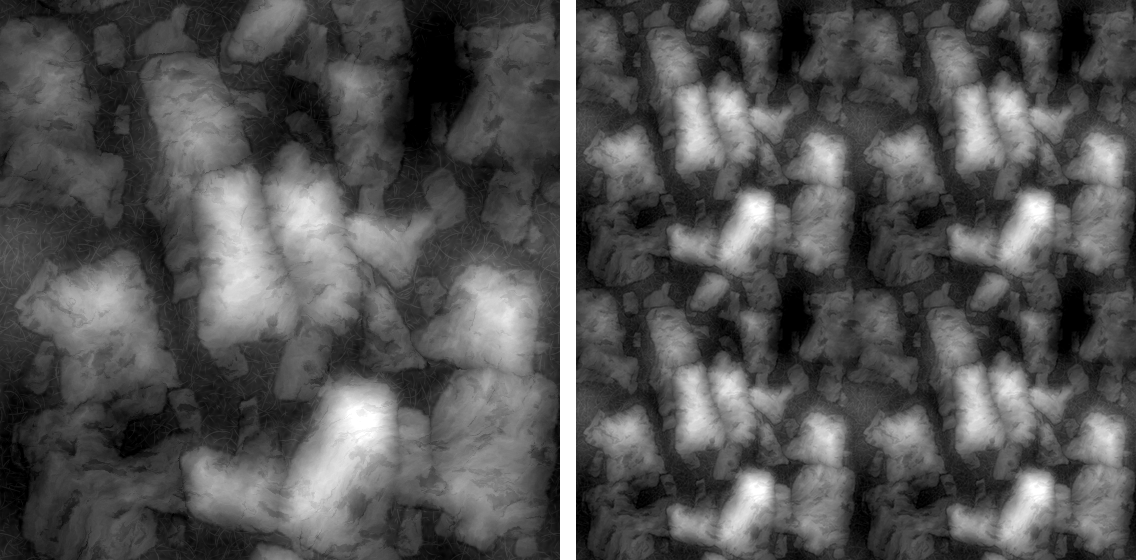
Left, the tile; right, the same tile 2 across and 2 down.
A Shadertoy shader for this texture map:

```glsl
// Tiling height map of rough, upright stones bedded in straw-covered soil.
// Jittered rounded boxes give soft domes and pebbles; wrapped gradient noise
// adds weathering and cracks, and scattered curved strokes form the straw.

vec3 hash(vec2 cell, float seed) {
    uvec3 v = uvec3(vec3(cell, seed)) * 1664525u + 1013904223u;
    v.x += v.y * v.z; v.y += v.z * v.x; v.z += v.x * v.y;
    v ^= v >> 16u;
    v.x += v.y * v.z; v.y += v.z * v.x; v.z += v.x * v.y;
    return vec3(v >> 8u) / 16777216.0;
}

vec2 wrapCell(vec2 cell, vec2 period) {
    return floor(mod(cell + 0.5, period));
}

mat2 rotation(float a) {
    return mat2(cos(a), -sin(a), sin(a), cos(a));
}

// Gradient noise over the unit tile, about -0.8 to 0.8
float noise(vec2 uv, vec2 period, float seed) {
    vec2 p = uv * period, cell = floor(p), f = p - cell;
    vec2 w = f * f * f * (f * (f * 6.0 - 15.0) + 10.0);
    vec4 g;
    for (int i = 0; i < 4; i++) {
        vec2 corner = vec2(i & 1, i >> 1);
        vec2 slope = hash(wrapCell(cell + corner, period), seed).xy * 2.0 - 1.0;
        g[i] = dot(slope, f - corner);
    }
    return 1.4 * mix(mix(g.x, g.y, w.x), mix(g.z, g.w, w.x), w.y);
}

float fbm(vec2 uv, vec2 period, float seed) {
    float sum = 0.0, amp = 1.0;
    for (int i = 0; i < 5; i++) {
        sum += amp * noise(uv, period, seed + float(i));
        period *= 2.0;
        amp *= 0.62;
    }
    return sum;
}

// Returns lift, coverage and signed edge distance of the highest stone
vec3 stones(vec2 p, vec2 grid, vec2 size, vec2 rise, float seed) {
    vec3 best = vec3(0.0, 0.0, 1.0);
    for (int k = 0; k < 9; k++) {
        vec2 cell = floor(p * grid) + vec2(k % 3 - 1, k / 3 - 1);
        vec2 id = wrapCell(cell, grid);
        vec3 a = hash(id, seed), b = hash(id, seed + 1.0), c = hash(id, seed + 2.0);
        vec2 center = (cell + 0.5 + 0.55 * (a.xy - 0.5)) / grid;
        float turn = 0.8 * (a.z - 0.5) + 1.3 * step(0.84, c.x);
        vec2 q = rotation(turn) * (p - center);
        vec2 extent = size * mix(vec2(0.6, 0.7), vec2(1.2), b.xy);
        q.x *= 1.0 + 0.6 * (c.y - 0.3) * q.y / extent.y;
        float corner = 0.55 * extent.x;
        vec2 box = abs(q) - extent + corner;
        float d = length(max(box, 0.0)) + min(max(box.x, box.y), 0.0) - corner;
        float cover = smoothstep(0.004, -0.004, d);
        float tilt = 1.0 + dot(q / size, vec2(0.8 * c.z - 0.4, 0.38));
        float dome = smoothstep(0.4, -0.8, d / size.x);
        float lift = mix(rise.x, rise.y, b.z) * dome * max(tilt, 0.15) + 0.03 * cover;
        if (lift > best.x) best = vec3(lift, cover, d);
    }
    return best;
}

// Thin curved strokes, two in each cell
float straw(vec2 uv, float count, float seed) {
    vec2 p = uv * count;
    float sum = 0.0, width = 0.0021 * count;
    for (int k = 0; k < 18; k++) {
        vec2 cell = floor(p) + vec2(k % 3 - 1, k / 3 % 3 - 1);
        vec2 id = wrapCell(cell, vec2(count));
        float layer = seed + 2.0 * float(k / 9);
        vec3 a = hash(id, layer), b = hash(id, layer + 1.0);
        vec2 q = rotation(6.2832 * a.z) * (p - cell - a.xy);
        q.y += (b.x - 0.5) * q.x * q.x;
        q.x -= clamp(q.x, -0.9, 0.9) * mix(0.6, 1.0, b.y);
        sum = max(sum, smoothstep(width, 0.0, length(q)) * mix(0.2, 1.0, b.z));
    }
    return sum;
}

void mainImage(out vec4 fragColor, in vec2 fragCoord) {
    vec2 uv = fragCoord / iResolution.xy;

    // Uneven outlines: broad bends plus small chips
    vec2 bend = vec2(noise(uv, vec2(5.0), 10.0), noise(uv, vec2(5.0), 11.0));
    vec2 chip = vec2(fbm(uv, vec2(18.0), 20.0), fbm(uv, vec2(18.0), 30.0));
    vec2 p = uv + 0.045 * bend + 0.006 * chip;
    vec3 big = stones(p, vec2(4.0, 3.0), vec2(0.092, 0.145), vec2(0.12, 0.56), 40.0);
    vec3 mid = stones(p, vec2(5.0, 4.0), vec2(0.052, 0.09), vec2(0.04, 0.3), 44.0);
    vec3 small = stones(p, vec2(8.0, 7.0), vec2(0.022, 0.045), vec2(0.0, 0.07), 50.0);
    if (mid.x > big.x) big = mid;
    float bare = 1.0 - big.y;
    float cover = max(big.y, small.y);

    // Soil level and matted straw
    float patches = noise(uv, vec2(6.0), 61.0);
    float value = 0.15 + 0.3 * noise(uv, vec2(3.0), 60.0) + 0.12 * patches;
    float fibres = max(straw(uv, 26.0, 70.0), max(straw(uv, 38.0, 74.0), straw(uv, 54.0, 78.0)));
    float matted = abs(noise(uv + 0.004 * chip, vec2(70.0), 62.0));
    value += mix(1.0, 0.12, cover) * (0.085 * fibres - 0.07 * matted - 0.025 + 0.025 * chip.x);
    value += big.x * (1.0 + 0.5 * patches) + small.x * bare;

    // Weathered faces: wispy streaks whose direction wanders
    vec2 warp = uv + 0.06 * bend.yx + 0.012 * chip;
    vec2 sheared = vec2(warp.x, warp.y - warp.x);
    float grain = fbm(sheared, vec2(14.0, 24.0), 80.0);
    float mottle = fbm(warp, vec2(24.0, 36.0), 85.0);
    float pits = smoothstep(0.15, 0.5, fbm(warp, vec2(13.0, 22.0), 90.0));
    float seam = abs(noise(sheared, vec2(7.0, 9.0), 100.0));
    float crack = smoothstep(0.03, 0.0, seam) * smoothstep(0.0, 0.3, chip.y);
    value += cover * (0.055 * grain + 0.05 * mottle - 0.08 * pits - 0.07 * crack + 0.025);

    // Broken dark contact lines
    float broken = smoothstep(-0.4, 0.4, chip.x);
    value -= 0.08 * broken * smoothstep(0.007, 0.0, abs(big.z));
    value -= 0.07 * broken * bare * smoothstep(0.005, 0.0, abs(small.z));

    fragColor = vec4(vec3(clamp(value, 0.0, 1.0)), 1.0);
}
```
